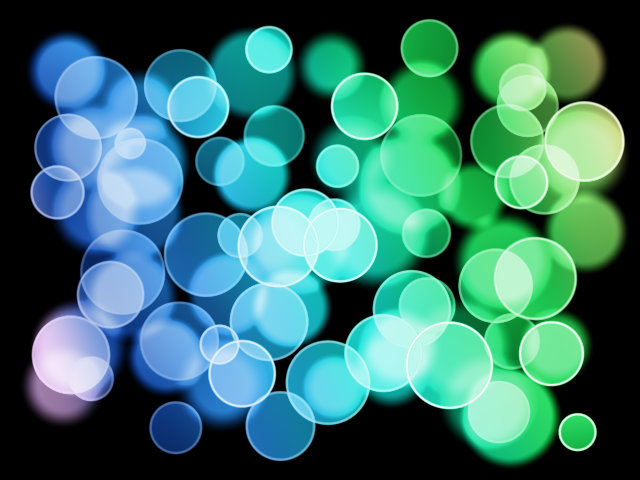
A Shadertoy shader for this background:

```glsl
// Bokeh lights: soft blurred discs below crisp rimmed discs on black.
// Discs sit on jittered grids; their light adds up, is tinted by a diagonal
// spectrum from pink and blue to green and yellow, and whitens on overlaps.

const float MARGIN = 0.03;

float hash(vec2 p) {
    return fract(sin(dot(p, vec2(127.1, 311.7))) * 43758.5453);
}

// Spectrum along t: pink, blue, cyan, turquoise, green, yellow
vec3 spectrum(float t) {
    vec3 c = vec3(0.86, 0.70, 0.92);
    c = mix(c, vec3(0.12, 0.37, 0.76), smoothstep(0.11, 0.21, t));
    c = mix(c, vec3(0.18, 0.57, 0.90), smoothstep(0.21, 0.32, t));
    c = mix(c, vec3(0.14, 0.74, 0.90), smoothstep(0.32, 0.41, t));
    c = mix(c, vec3(0.10, 0.90, 0.86), smoothstep(0.40, 0.50, t));
    c = mix(c, vec3(0.08, 0.88, 0.60), smoothstep(0.52, 0.62, t));
    c = mix(c, vec3(0.12, 0.86, 0.36), smoothstep(0.60, 0.71, t));
    c = mix(c, vec3(0.50, 0.88, 0.42), smoothstep(0.74, 0.84, t));
    return mix(c, vec3(0.88, 0.86, 0.54), smoothstep(0.84, 0.94, t));
}

// Disc centre (xy) and radius (z) for one grid cell, kept inside the margin
vec3 placeDisc(vec2 cell, vec2 grid, vec2 size, vec2 radii, float seed) {
    vec2 key = cell + seed;
    float radius = mix(radii.x, radii.y, sqrt(hash(key + 5.3)));
    vec2 jitter = vec2(hash(key), hash(key + 17.9));
    vec2 inset = vec2(radius + MARGIN);
    return vec3(mix(inset, size - inset, (cell + jitter) / grid), radius);
}

// Fill with a soft edge and a slight tilt of brightness across the disc
float discFill(vec2 offset, float radius, float soft, float angle) {
    float tilt = dot(offset, vec2(cos(angle), sin(angle))) / radius;
    float edge = 1.0 - smoothstep(-soft, soft, length(offset) - radius);
    return edge * (1.0 + 0.10 * tilt);
}

// Thin bright line just inside the edge
float discRim(vec2 offset, float radius, float width, float soft) {
    float d = abs(length(offset) - radius + width);
    return 1.0 - smoothstep(width - soft, width + soft, d);
}

// Summed light (x) and strongest rim (y) of one layer of discs
vec2 discLayer(vec2 p, vec2 size, vec2 grid, vec2 radii, vec2 softness,
               float rimWidth, float seed) {
    vec2 result = vec2(0.0);
    for (float y = 0.0; y < grid.y; y++) {
        for (float x = 0.0; x < grid.x; x++) {
            vec2 cell = vec2(x, y);
            vec2 key = cell + seed;
            vec3 disc = placeDisc(cell, grid, size, radii, seed);
            vec2 offset = p - disc.xy;
            float soft = mix(softness.x, softness.y, hash(key + 31.7));
            float level = hash(key + 43.1);
            float angle = 6.2832 * hash(key + 59.3);
            result.x += mix(0.52, 0.95, level)
                      * discFill(offset, disc.z, soft, angle);
            if (rimWidth > 0.0) {
                float rim = discRim(offset, disc.z, rimWidth, soft);
                result.y = max(result.y, rim * mix(0.3, 1.0, level * level));
            }
        }
    }
    return result;
}

void mainImage(out vec4 fragColor, in vec2 fragCoord) {
    vec2 p = fragCoord / iResolution.y;
    vec2 size = iResolution.xy / iResolution.y;
    float pixel = 1.0 / iResolution.y;
    float crisp = max(0.0014, 0.75 * pixel);

    // Blurred discs behind, crisp rimmed discs in front
    vec2 far = discLayer(p, size, vec2(7.0, 5.0), vec2(0.045, 0.098),
                         vec2(0.012, 0.026), 0.0, 3.0);
    vec2 near = discLayer(p, size, vec2(8.0, 6.0), vec2(0.020, 0.092),
                          vec2(crisp, crisp * 1.6), 0.0026, 71.0);
    float light = far.x + near.x;

    // Tint: dim light is deeper in colour, overlaps turn pale
    vec3 hue = spectrum(dot(p / size, vec2(0.78, 0.22)));
    float lit = min(light, 1.0);
    vec3 color = pow(hue, vec3(1.6 - 0.6 * lit)) * lit;
    color = mix(color, vec3(1.0), clamp((light - 0.85) * 0.45, 0.0, 0.72));

    // Rims
    color = mix(color, mix(hue, vec3(1.0), 0.45 + 0.55 * near.y), near.y);
    fragColor = vec4(color, 1.0);
}
```
